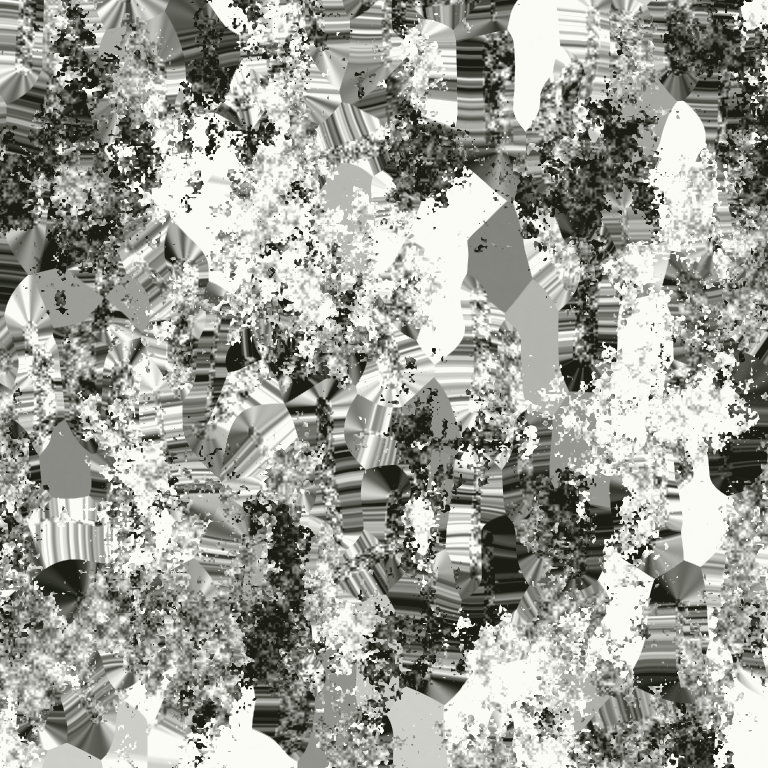
Reproduce this texture procedurally as a three.js fragment shader.

```glsl
// Weathered monochrome thicket: upright strands with speckled cores, combed edges and flat pale patches.
varying vec2 vUv;

const vec3 INK = vec3(0.105, 0.115, 0.08);
const vec3 PAPER = vec3(0.99, 0.99, 0.97);
const vec2 GRID = vec2(15.0, 8.0);
const float EDGE = 0.0015;

struct Strand {
  float dist;
  vec2 nearest;
  vec2 cell;
};

float hash(vec2 p) {
  vec3 q = fract(p.xyx * 0.1031);
  q += dot(q, q.yzx + 33.33);
  return fract((q.x + q.y) * q.z);
}

float valueNoise(vec2 p) {
  vec2 i = floor(p);
  vec2 f = fract(p);
  f = f * f * (3.0 - 2.0 * f);
  float low = mix(hash(i), hash(i + vec2(1.0, 0.0)), f.x);
  float high = mix(hash(i + vec2(0.0, 1.0)), hash(i + 1.0), f.x);
  return mix(low, high, f.y);
}

// Leafy speckle, centred on zero
float speckle(vec2 p) {
  float coarse = valueNoise(p * 62.0 + 11.0);
  float medium = valueNoise(p * 145.0 + 47.0);
  float fine = valueNoise(p * 330.0 + 83.0);
  return 0.34 * coarse + 0.33 * medium + 0.33 * fine - 0.5;
}

// Soft clumps, taller than wide
float clump(vec2 p, float shift) {
  vec2 q = p * vec2(11.0, 6.5) + shift;
  return 0.55 * valueNoise(q) + 0.28 * valueNoise(q * 2.3 + 5.0)
       + 0.17 * valueNoise(q * 5.1 + 9.0);
}

// Nearest point on the randomly tilted segment owned by a grid cell
Strand strandAt(vec2 p, vec2 cell) {
  vec2 jitter = vec2(hash(cell + 3.0), hash(cell + 19.0));
  vec2 centre = (cell + jitter) / GRID;
  float tilt = (hash(cell + 37.0) - 0.5) * 0.3;
  if (hash(cell + 53.0) < 0.24) tilt = (hash(cell + 71.0) - 0.5) * 3.6;
  vec2 axis = vec2(sin(tilt), cos(tilt));
  float halfLength = mix(0.025, 0.085, hash(cell + 89.0));
  float along = clamp(dot(p - centre, axis), -halfLength, halfLength);
  vec2 nearest = centre + axis * along;
  return Strand(length(p - nearest), nearest, cell);
}

// Speckle inside the core; beyond it the rim value is combed outwards
float strandTone(Strand s, vec2 p) {
  float kind = hash(s.cell + 107.0);
  float shade = hash(s.cell + 131.0);
  if (kind < 0.27) {
    float flatTone = shade < 0.5 ? 1.0 : mix(0.45, 0.82, hash(s.cell + 149.0));
    return flatTone + 0.02 * speckle(p);
  }
  float core = mix(0.004, 0.021, hash(s.cell + 167.0));
  vec2 rim = s.nearest + (p - s.nearest) * min(1.0, core / max(s.dist, 0.0001));
  float contrast = mix(1.3, 2.6, hash(s.cell + 181.0));
  return mix(0.16, 0.83, shade) + contrast * speckle(rim);
}

// Blend of the two closest strands across their shared border
float thicket(vec2 p) {
  Strand first = Strand(9.0, p, vec2(0.0));
  Strand second = first;
  vec2 home = floor(p * GRID);
  for (int y = -2; y <= 2; y++) {
    for (int x = -2; x <= 2; x++) {
      Strand s = strandAt(p, home + vec2(float(x), float(y)));
      if (s.dist < first.dist) {
        second = first;
        first = s;
      } else if (s.dist < second.dist) {
        second = s;
      }
    }
  }
  float nearShare = 0.5 + 0.5 * smoothstep(0.0, EDGE, second.dist - first.dist);
  float nearTone = clamp(strandTone(first, p), 0.0, 1.0);
  float farTone = clamp(strandTone(second, p), 0.0, 1.0);
  return mix(farTone, nearTone, nearShare);
}

// Ragged scatter of leaves laid over the tone below
float scatter(float tone, vec2 p, float shift, float level, float leafTone) {
  float grain = speckle(p + shift);
  float cover = smoothstep(level, level + 0.05, clump(p, shift) + 0.55 * grain);
  float leaf = clamp(leafTone + 1.5 * speckle(p + shift * 2.0), 0.0, 1.0);
  return mix(tone, leaf, cover);
}

void main() {
  vec2 p = vUv + 2.0;
  vec2 sway = vec2(valueNoise(p * 13.0), valueNoise(p * 13.0 + 40.0)) - 0.5;
  float tone = thicket(p + 0.016 * sway);

  // Grey foliage, dark undergrowth, then bright flecks
  tone = scatter(tone, p, 7.0, 0.61, 0.6);
  tone = scatter(tone, p, 23.0, 0.64, 0.12);
  tone = scatter(tone, p, 41.0, 0.65, 0.98);

  gl_FragColor = vec4(mix(INK, PAPER, tone), 1.0);
}
```
